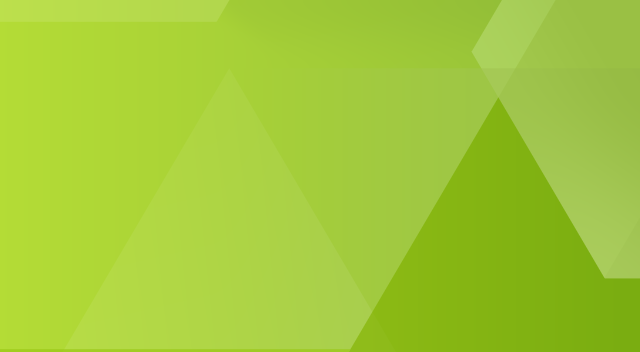
Reproduce this background procedurally as a Shadertoy shader.

```glsl
// Lime green background of overlapping translucent triangles and a hexagon.

// Layout: heights run 0..1, widths 0..ASPECT
const float ASPECT = 1.82;
const float LEAN = 0.588;                 // sideways run of slanted edges per unit height
const vec2 STRIP_CORNER = vec2(0.616, 0.938);
const vec2 TRIANGLE_APEX = vec2(0.652, 0.806);
const vec2 SHEET_POINT = vec2(1.417, 0.723);
const vec2 HEX_LEFT = vec2(1.341, 0.853);
const vec2 HEX_BOTTOM = vec2(1.718, 0.209);
const float FOOT_HEIGHT = 0.008;

// Colours
const vec3 LIME = vec3(0.705, 0.862, 0.21);
const vec3 LEAF = vec3(0.60, 0.77, 0.22);
const vec3 HAZE = vec3(0.66, 0.78, 0.42);
const vec3 DARK_LEFT = vec3(0.55, 0.73, 0.08);
const vec3 DARK_RIGHT = vec3(0.48, 0.68, 0.065);
const vec3 HEX_HIGH = vec3(0.625, 0.77, 0.30);
const vec3 HEX_LOW = vec3(0.665, 0.80, 0.36);
const vec3 FOOT = vec3(0.60, 0.78, 0.08);

// Smooth coverage of a signed distance, positive inside
float cover(float d) {
    return clamp(d * iResolution.y + 0.5, 0.0, 1.0);
}

// Coverage to the right of a slanted edge through a point
float rightOf(vec2 p, vec2 a, float lean) {
    vec2 q = p - a;
    return cover((q.x - lean * q.y) / sqrt(1.0 + lean * lean));
}

float above(vec2 p, float height) {
    return cover(p.y - height);
}

void mainImage(out vec4 fragColor, in vec2 fragCoord) {
    vec2 p = fragCoord / iResolution.xy * vec2(ASPECT, 1.0);
    float upper = above(p, TRIANGLE_APEX.y);

    // Open field with a soft shade under the top edge
    vec3 sheet = mix(LIME, LEAF, clamp(p.x / 1.45, 0.0, 1.0));
    float stripEdge = rightOf(p, STRIP_CORNER, LEAN);
    float shadeSide = smoothstep(-0.02, 0.12, p.x - STRIP_CORNER.x
                                 + 1.2 * (p.y - STRIP_CORNER.y));
    float shade = smoothstep(0.80, 1.0, p.y) * shadeSide * stripEdge;
    sheet -= shade * vec3(0.025, 0.025, 0.005);

    // Pale strip at upper left
    float strip = above(p, STRIP_CORNER.y) * (1.0 - stripEdge);
    sheet = mix(sheet, vec3(1.0), 0.11 * strip);

    // Haze below the horizontal seam
    float haze = 0.25 * smoothstep(0.60, 1.40, p.x) * (1.0 - upper);
    sheet = mix(sheet, HAZE, haze);

    // Large pale triangle
    float triangle = rightOf(p, TRIANGLE_APEX, LEAN)
                   * (1.0 - rightOf(p, TRIANGLE_APEX, -LEAN));
    sheet = mix(sheet, vec3(1.0), triangle * mix(0.08, 0.045, p.y));

    // Deep green ground to the right of the sheet
    vec3 ground = mix(DARK_LEFT, DARK_RIGHT, clamp((p.x - 1.04) / 0.71, 0.0, 1.0));
    ground = mix(ground, vec3(1.0), 0.025 * triangle);
    float sheetEdge = rightOf(p, SHEET_POINT, LEAN);
    vec3 color = mix(sheet, ground, sheetEdge);

    // Hexagon with a brighter overlap and a muted lower facet
    float hexagon = rightOf(p, HEX_LEFT, LEAN) * above(p, HEX_LEFT.y)
                  + rightOf(p, HEX_LEFT, -LEAN) * (1.0 - above(p, HEX_LEFT.y));
    hexagon *= above(p, HEX_BOTTOM.y);
    vec3 glass = mix(HEX_LOW, HEX_HIGH, smoothstep(0.2, 0.75, p.y));
    glass -= 0.035 * smoothstep(0.0, 0.45, p.x - HEX_LEFT.x + LEAN * (p.y - HEX_LEFT.y));
    glass += upper * vec3(0.012, 0.016, 0.0);
    glass += (1.0 - sheetEdge) * mix(vec3(0.022, 0.02, 0.035),
                                     vec3(0.035, 0.037, 0.06), upper);
    glass -= 0.015 * rightOf(p, HEX_BOTTOM, LEAN) * (1.0 - above(p, 0.5));
    color = mix(color, glass, hexagon);

    // Thin darker foot along the bottom edge
    float foot = (1.0 - above(p, FOOT_HEIGHT)) * (1.0 - sheetEdge);
    color = mix(color, FOOT, 0.7 * foot);

    fragColor = vec4(color, 1.0);
}
```
